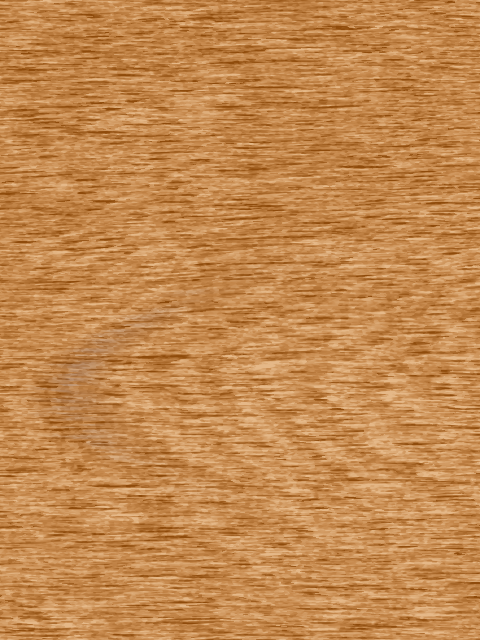
This texture is drawn by a WebGL 1 fragment shader. Its source:

```glsl
precision highp float;
// Planed oak: arched growth rings open to the right under horizontal fibres.
// Stretched cellular noise makes the fibres, scattered tapered dashes make the
// pores and flecks, and one summed tone picks the colour.
uniform vec2 u_resolution;

vec2 hash2(vec2 p) {
  vec2 q = vec2(dot(p, vec2(127.1, 311.7)), dot(p, vec2(269.5, 183.3)));
  return fract(sin(q) * 43758.5453);
}

// Smooth cellular noise: random cell values blended by distance, about -1 to 1.
float cellNoise(vec2 p) {
  vec2 cell = floor(p);
  float total = 0.0;
  float weights = 0.0;
  for (int j = -1; j <= 1; j++) {
    for (int i = -1; i <= 1; i++) {
      vec2 id = cell + vec2(float(i), float(j));
      vec2 d = id + hash2(id) - p;
      float w = exp(-9.0 * dot(d, d));
      total += w * (hash2(id + 37.0).x - 0.5);
      weights += w;
    }
  }
  return 2.0 * total / weights;
}

// One tapered dash per cell; density is the share of cells that hold one.
float dashes(vec2 p, vec2 size, float density, float seed) {
  vec2 q = p / size;
  vec2 cell = floor(q);
  float soft = 0.5 / (u_resolution.x * size.y);
  float ink = 0.0;
  for (int j = -1; j <= 1; j++) {
    for (int i = -1; i <= 1; i++) {
      vec2 id = cell + vec2(float(i), float(j));
      vec2 shape = hash2(id + seed + 11.0);
      vec2 d = abs(q - id - hash2(id + seed));
      float along = d.x / mix(0.25, 0.95, shape.x * shape.x);
      float thick = mix(0.12, 0.25, shape.y) * (1.0 - along * along * along);
      float line = 1.0 - smoothstep(thick - soft, thick + soft, d.y);
      float present = step(hash2(id + seed + 23.0).x, density);
      ink = max(ink, line * present * mix(0.5, 1.0, shape.y) * step(along, 1.0));
    }
  }
  return ink;
}

void main() {
  vec2 p = gl_FragCoord.xy / u_resolution.x;

  // Fibres run level, with a faint wave and a slight rise above the arches.
  vec2 f = p;
  f.y += 0.0015 * sin(p.x * 8.0 + p.y * 9.0) + 0.0008 * sin(p.x * 23.0 - p.y * 17.0);
  f.y -= 0.035 * p.x * smoothstep(0.55, 0.8, p.y) * (1.0 - smoothstep(0.8, 1.3, p.y));
  float fine = cellNoise(f * vec2(22.0, 215.0));
  float longFibre = cellNoise(f * vec2(6.0, 110.0) + 50.0);
  float speckle = cellNoise(f * vec2(110.0, 260.0) + 90.0);
  float patches = cellNoise(f * vec2(4.0, 16.0) + 130.0);

  // Arch coordinate: constant along each ring, steeper below the axis.
  float rise = p.y - 0.54 + 0.015 * sin(p.x * 11.0);
  float away = sqrt(rise * rise + 0.0009) - 0.03;
  float arch = p.x - away * mix(0.7, 1.5, smoothstep(-0.05, 0.05, rise))
             - 3.0 * away * away;
  arch += 0.012 * sin(p.y * 31.0 + p.x * 5.0) + 0.02 * longFibre + 0.02 * fine;
  float phase = arch * 55.0 + 0.8 * sin(arch * 13.0);
  float ring = sin(phase + 0.6 * sin(phase));
  float nearAxis = exp(-rise * rise * 18.0);

  // Pores crowd the dark side of each ring, pale flecks the light side.
  float pores = dashes(f, vec2(0.085, 0.0095), 0.5 - 0.18 * ring, 3.0);
  float shortPores = dashes(f, vec2(0.035, 0.0075), 0.4 - 0.2 * ring, 61.0);
  float flecks = dashes(f, vec2(0.06, 0.0085), 0.5 + 0.2 * ring, 151.0);

  float tone = 0.25 + 0.95 * fine + 0.5 * longFibre + 0.95 * speckle + 0.15 * patches;
  tone += ring * mix(0.15, 0.5, nearAxis * smoothstep(0.1, 0.4, p.x));
  tone += 1.25 * flecks - 2.5 * pores - 1.5 * shortPores;
  tone -= 0.3 * smoothstep(0.6, 1.2, p.y);
  vec2 glow = (p - vec2(0.85, 0.43)) * vec2(2.0, 5.0);
  tone += 0.4 * exp(-dot(glow, glow));

  // Tone to colour: deep brown, honey, pale straw.
  vec3 honey = vec3(0.78, 0.54, 0.305);
  vec3 brown = vec3(0.65, 0.395, 0.15);
  vec3 straw = vec3(0.87, 0.68, 0.48);
  vec3 color = mix(honey, brown, clamp(-tone / 2.0, 0.0, 1.7));
  color = mix(color, straw, clamp(tone / 1.7, 0.0, 1.3));

  // Grey mineral stain, broken by the fibres, along the leftmost arch.
  float stain = exp(-pow((arch - 0.14) / 0.06, 2.0) - rise * rise * 40.0);
  stain *= clamp(0.7 + 0.5 * longFibre + 0.5 * fine, 0.0, 1.2);
  color = mix(color, color * vec3(0.85, 0.83, 0.87), stain);

  gl_FragColor = vec4(color, 1.0);
}
```
